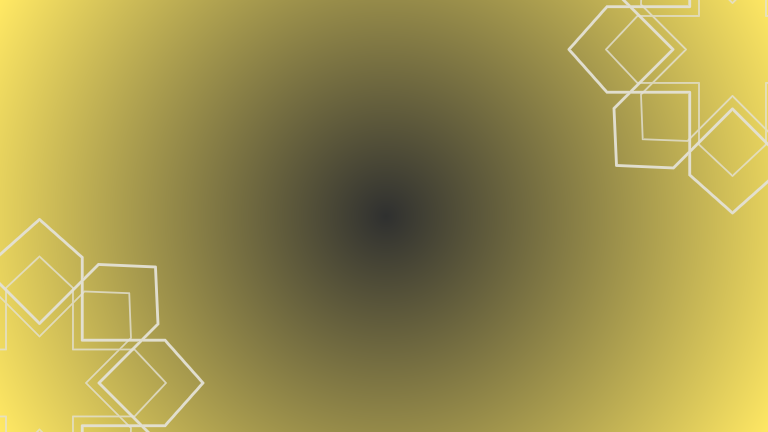
Give the GLSL for this background, as a WebGL 1 fragment shader.

```glsl
precision highp float;
// Radial charcoal-to-yellow gradient with two mirrored corner rosettes of outlined polygons.

uniform vec2 u_resolution;

// All lengths are in canvas heights.
const vec3 CORE_COLOR = vec3(0.185, 0.188, 0.185);
const vec3 RIM_COLOR = vec3(1.0, 0.91, 0.39);
const vec3 LINE_COLOR = vec3(0.89, 0.88, 0.83);
const vec2 CENTER_SHIFT = vec2(0.0046, -0.0005);
const vec2 ROSETTE_INSET = vec2(0.0868, 0.114);
const float BOLD_HALF_WIDTH = 0.0033;
const float THIN_HALF_WIDTH = 0.0021;
const float BOLD_OPACITY = 0.96;
const float THIN_OPACITY = 0.8;

// Distance from p to the segment ab.
float segment(vec2 p, vec2 a, vec2 b) {
  vec2 ab = b - a;
  vec2 ap = p - a;
  return length(ap - ab * clamp(dot(ap, ab) / dot(ab, ab), 0.0, 1.0));
}

// Distance to an open path through three points.
float path(vec2 p, vec2 a, vec2 b, vec2 c) {
  return min(segment(p, a, b), segment(p, b, c));
}

// Antialiased stroke coverage.
float stroke(float dist, float halfWidth, float pixel) {
  return clamp(0.5 + (halfWidth - dist) / pixel, 0.0, 1.0);
}

// Reflects p into one eighth of the plane.
vec2 foldOctant(vec2 p) {
  p = abs(p);
  return vec2(max(p.x, p.y), min(p.x, p.y));
}

// Outer hexagons and the slanted squares between them.
float boldOutline(vec2 p) {
  float hexagon = path(p, vec2(0.099), vec2(0.2905, 0.099), vec2(0.3785, 0.0));
  float square = path(p, vec2(0.2685), vec2(0.2743, 0.1366), vec2(0.1377, 0.0));
  return min(hexagon, square);
}

// Inner star with pointed arms and its smaller slanted squares.
float thinOutline(vec2 p) {
  float star = path(p, vec2(0.0775), vec2(0.22, 0.0775), vec2(0.2928, 0.0));
  float square = path(p, vec2(0.2078), vec2(0.2118, 0.1042), vec2(0.1076, 0.0));
  return min(star, square);
}

void main() {
  float pixel = 1.0 / u_resolution.y;
  vec2 halfSize = 0.5 * u_resolution * pixel;
  vec2 p = gl_FragCoord.xy * pixel - halfSize - CENTER_SHIFT;

  // Background gradient
  vec3 color = mix(CORE_COLOR, RIM_COLOR, min(length(p) / length(halfSize), 1.0));

  // Half-turn symmetry brings both rosettes to the lower left
  vec2 turned = p.x > 0.0 ? -p : p;
  vec2 q = foldOctant(turned + halfSize - ROSETTE_INSET);

  // Line work, thin below bold
  float thin = stroke(thinOutline(q), THIN_HALF_WIDTH, pixel);
  float bold = stroke(boldOutline(q), BOLD_HALF_WIDTH, pixel);
  color = mix(color, LINE_COLOR, thin * THIN_OPACITY);
  color = mix(color, LINE_COLOR, bold * BOLD_OPACITY);

  gl_FragColor = vec4(color, 1.0);
}
```
